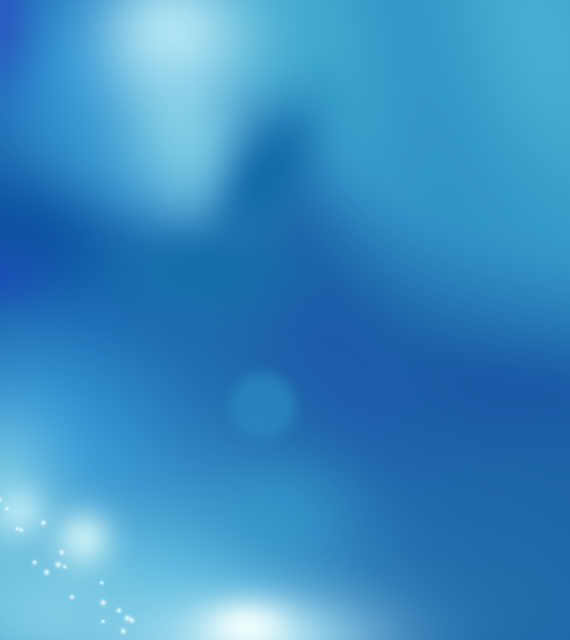
Write a WebGL 1 fragment shader that draws this background.

```glsl
precision highp float;

uniform vec2 u_resolution;

const float ASPECT = 0.89;
const vec3 ROYAL = vec3(0.11, 0.39, 0.66);
const vec3 NAVY = vec3(0.04, 0.31, 0.62);
const vec3 INDIGO = vec3(0.10, 0.35, 0.65);
const vec3 VIOLET = vec3(0.08, 0.28, 0.68);
const vec3 DEEP_TEAL = vec3(0.07, 0.42, 0.66);
const vec3 AZURE = vec3(0.18, 0.57, 0.83);
const vec3 SKY = vec3(0.19, 0.57, 0.77);
const vec3 AQUA = vec3(0.28, 0.68, 0.82);
const vec3 CYAN = vec3(0.33, 0.71, 0.87);
const vec3 PALE = vec3(0.48, 0.79, 0.89);
const vec3 ICE = vec3(0.68, 0.89, 0.95);
const vec3 FROST = vec3(0.93, 0.99, 0.99);

float hash(float n) {
  return fract(sin(n * 127.1) * 4375.85);
}

// Elliptical Gaussian falloff; tilt turns the first radius off the x axis.
float falloff(vec2 p, vec2 center, vec2 radii, float tilt) {
  vec2 axis = vec2(cos(tilt), sin(tilt));
  vec2 q = p - center;
  q = vec2(dot(q, axis), dot(q, vec2(-axis.y, axis.x))) / radii;
  return exp(-dot(q, q));
}

vec3 glow(vec3 base, vec3 tint, vec2 p, vec2 center, vec2 radii, float tilt) {
  return mix(base, tint, falloff(p, center, radii, tilt));
}

// Diagonal bands of sky above a curved, soft lower edge.
vec3 skyLayer(vec3 base, vec2 p) {
  float edge = 0.48 + 0.30 * exp(-6.0 * (p.x - 0.45));
  vec3 sky = glow(SKY, AQUA, p, vec2(0.85, 0.94), vec2(0.30, 0.14), 1.9);
  sky = mix(sky, AQUA, 0.5 * falloff(p, vec2(0.52, 0.92), vec2(0.22, 0.08), 1.9));
  return mix(base, sky, smoothstep(-0.14, 0.13, p.y - edge));
}

vec3 shadowLayer(vec3 base, vec2 p) {
  vec3 c = glow(base, INDIGO, p, vec2(0.81, 0.40), vec2(0.24, 0.09), 0.0);
  c = glow(c, vec3(0.11, 0.36, 0.67), p, vec2(0.53, 0.42), vec2(0.20, 0.09), -1.1);
  return glow(c, vec3(0.12, 0.42, 0.66), p, vec2(0.80, 0.06), vec2(0.20, 0.14), 0.0);
}

// Pale plume at the upper left with the dark valley around it.
vec3 plumeLayer(vec3 base, vec2 p) {
  vec3 c = glow(base, AZURE, p, vec2(0.14, 0.88), vec2(0.16, 0.20), 0.0);
  c = glow(c, AQUA, p, vec2(0.39, 0.95), vec2(0.15, 0.16), 0.0);
  c = glow(c, vec3(0.22, 0.60, 0.82), p, vec2(0.20, 0.75), vec2(0.14, 0.13), 0.0);
  c = glow(c, VIOLET + 0.08, p, vec2(0.0, 0.98), vec2(0.05, 0.11), 0.0);
  c = glow(c, PALE, p, vec2(0.285, 0.80), vec2(0.17, 0.095), -1.4);
  c = glow(c, ICE, p, vec2(0.27, 0.95), vec2(0.11, 0.10), 0.0);
  c = glow(c, DEEP_TEAL, p, vec2(0.415, 0.72), vec2(0.12, 0.055), 1.05);
  c = glow(c, NAVY, p, vec2(0.05, 0.62), vec2(0.21, 0.10), -0.45);
  c = glow(c, DEEP_TEAL, p, vec2(0.31, 0.575), vec2(0.15, 0.065), 0.0);
  return glow(c, VIOLET, p, vec2(0.0, 0.565), vec2(0.08, 0.055), 0.0);
}

// Bright pool along the lower left and bottom edges.
vec3 poolLayer(vec3 base, vec2 p) {
  vec3 c = glow(base, AZURE, p, vec2(0.08, 0.31), vec2(0.21, 0.19), 0.0);
  c = glow(c, CYAN, p, vec2(0.25, 0.07), vec2(0.29, 0.19), 0.0);
  c = mix(c, vec3(0.20, 0.61, 0.79), 0.6 * falloff(p, vec2(0.44, 0.20), vec2(0.11, 0.08), 0.0));
  c = glow(c, PALE, p, vec2(0.0, 0.22), vec2(0.10, 0.14), 0.0);
  c = glow(c, PALE, p, vec2(0.07, 0.05), vec2(0.19, 0.12), 0.0);
  c = glow(c, ICE, p, vec2(0.39, 0.0), vec2(0.20, 0.075), 0.0);
  c = glow(c, ICE, p, vec2(0.03, 0.20), vec2(0.04), 0.0);
  c = glow(c, vec3(0.75, 0.92, 0.95), p, vec2(0.13, 0.157), vec2(0.045), 0.0);
  return glow(c, FROST, p, vec2(0.385, 0.02), vec2(0.065, 0.04), 0.0);
}

vec3 softDisc(vec3 base, vec3 tint, vec2 p, vec2 center, float radius) {
  return mix(base, tint, 0.8 * smoothstep(1.25, 0.6, length(p - center) / radius));
}

// Tiny lights scattered along a sagging diagonal.
float sparkles(vec2 p) {
  float light = 0.0;
  for (int i = 0; i < 18; i++) {
    float n = float(i);
    float t = n / 17.0;
    vec2 jitter = vec2(hash(n + 1.3), hash(n + 31.7)) - 0.5;
    vec2 center = mix(vec2(0.0, 0.22), vec2(0.22, 0.015), t);
    center.y -= 0.12 * t * (1.0 - t);
    center += jitter * vec2(0.035, 0.07);
    float size = mix(0.0025, 0.0045, hash(n + 71.9));
    light += 0.85 * falloff(p, center, vec2(size), 0.0);
  }
  return min(light, 1.0);
}

void main() {
  vec2 p = gl_FragCoord.xy / u_resolution * vec2(ASPECT, 1.0);
  vec3 color = shadowLayer(ROYAL, p);
  color = skyLayer(color, p);
  color = plumeLayer(color, p);
  color = poolLayer(color, p);
  color = softDisc(color, vec3(0.16, 0.53, 0.75), p, vec2(0.41, 0.365), 0.055);
  color = mix(color, FROST, sparkles(p));
  gl_FragColor = vec4(color, 1.0);
}
```
